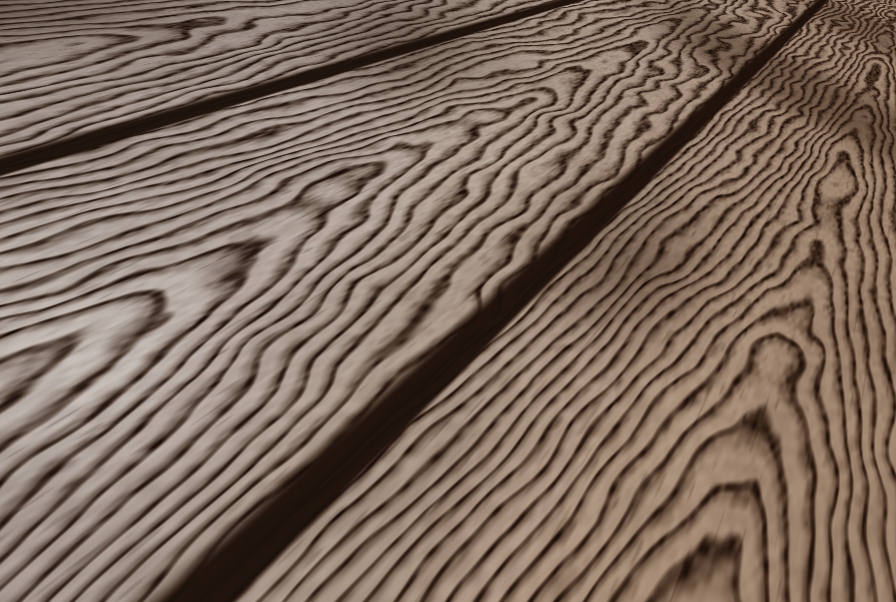
Reproduce this texture procedurally as a WebGL 1 fragment shader.

```glsl
precision highp float;
// Embossed wood-grain deck boards receding in perspective, split by dark gaps.
uniform vec2 u_resolution;

const vec2 VANISH = vec2(1.55, 1.175);   // where the gaps converge
const float HORIZON_TILT = 0.25;
const float GAP_ORIGIN = 0.823;
const float BOARD_WIDTH = 1.02;
const float GAP_HALF = 0.026;
const vec3 DARK_WOOD = vec3(0.10, 0.06, 0.04);
const vec3 PALE_WOOD = vec3(0.80, 0.75, 0.71);

float hash(vec2 p) {
  vec3 q = fract(vec3(p.xyx) * 0.1031);
  q += dot(q, q.yzx + 33.33);
  return fract((q.x + q.y) * q.z);
}

float noise(vec2 p) {
  vec2 i = floor(p), f = fract(p);
  f = f * f * (3.0 - 2.0 * f);
  return mix(mix(hash(i), hash(i + vec2(1.0, 0.0)), f.x),
             mix(hash(i + vec2(0.0, 1.0)), hash(i + vec2(1.0)), f.x), f.y);
}

float fbm(vec2 p) {
  float sum = 0.0, amp = 0.5;
  for (int i = 0; i < 4; i++) {
    sum += amp * noise(p);
    p = p * 2.03 + 17.1;
    amp *= 0.5;
  }
  return sum;
}

// Soft round spot of light or shade.
float spot(vec2 p, vec2 center, vec2 size) {
  vec2 d = (p - center) / size;
  return exp(-dot(d, d));
}

// Soft straight band through a point with the given slope.
float band(vec2 p, vec2 through, float slope, float halfWidth) {
  float d = abs(p.y - through.y - slope * (p.x - through.x));
  return 1.0 - smoothstep(halfWidth * 0.4, halfWidth * 1.5, d);
}

// Ring number: nested arches around the board axis, straighter at the edges.
float ringField(float across, float along, float seed, float density) {
  float arch = density * sqrt(across * across + 0.005);
  float edge = smoothstep(0.08, 0.5, abs(across));
  float climb = 5.0 * log2(along) * (1.0 - 0.6 * edge);
  vec2 q = vec2(across, along) + seed * vec2(7.3, 11.7);
  float warp = 3.0 * fbm(q * vec2(5.0, 2.6)) + 0.65 * noise(q * vec2(9.0, 13.0));
  return arch + climb + warp;
}

// Height of a raised ring: sharp inner rise, slow outer fall.
float ringRidge(float ring, float blur) {
  float t = fract(ring);
  float ridge = smoothstep(0.0, 0.16 + blur, t) * (1.0 - smoothstep(0.48, 0.97, t));
  return mix(ridge, 0.5, smoothstep(0.4, 1.1, blur));
}

// Thin dark crease at the foot of each ring.
float ringCrease(float ring, float blur) {
  float d = abs(fract(ring + 0.5) - 0.5);
  return (1.0 - smoothstep(0.03, 0.13 + blur, d)) * (1.0 - smoothstep(0.2, 0.8, blur));
}

// Tone of the embossed surface with stippled hollows and short pores.
float grainTone(float across, float along, float seed, float density, float pixel) {
  float ring = ringField(across, along, seed, density);
  float blur = density * pixel;
  float ridge = ringRidge(ring, blur);
  vec2 q = vec2(across, along) + seed * 3.7;
  float fade = 1.0 - smoothstep(0.006, 0.018, pixel);
  float stipple = (noise(q * vec2(130.0, 65.0)) - 0.5) * fade;
  float pores = smoothstep(0.76, 0.95, noise(q * vec2(110.0, 22.0) + 40.0)) * fade;
  float tone = mix(0.43, 0.80, ridge) - 0.24 * ringCrease(ring, blur);
  tone += stipple * mix(0.38, 0.10, ridge) - 0.12 * pores;
  return tone + 0.12 * (fbm(q * vec2(8.0, 4.0)) - 0.47);
}

// Brightness from window glare and blurred cast shadows.
float lighting(vec2 p) {
  float light = 0.97 + 0.20 * spot(p, vec2(0.08, 0.42), vec2(0.35, 0.22));
  light += 0.10 * spot(p, vec2(0.65, 0.68), vec2(0.3, 0.2));
  light -= 0.30 * spot(p, vec2(1.04, 0.56), vec2(0.13, 0.11));
  light -= 0.32 * spot(p, vec2(0.68, 0.93), vec2(0.14, 0.08));
  light -= 0.34 * spot(p, vec2(0.0, 1.0), vec2(0.35, 0.09));
  light -= 0.32 * band(p, vec2(1.26, 0.89), -0.52, 0.045) * smoothstep(1.0, 1.2, p.x);
  light -= 0.25 * band(p, vec2(1.42, 0.96), -0.45, 0.025) * smoothstep(1.3, 1.4, p.x);
  return light - 0.10 * smoothstep(0.9, 1.5, p.x);
}

void main() {
  vec2 p = gl_FragCoord.xy / u_resolution.y;

  // Project onto the deck: across counts boards, along runs into the distance.
  vec2 d = VANISH - p;
  float depth = d.y + HORIZON_TILT * d.x;
  float along = 1.0 / depth;
  float boards = (d.x * along - GAP_ORIGIN) / BOARD_WIDTH;
  float board = floor(boards);
  float pixel = along / u_resolution.y;

  // The near right board has the finest grain.
  float density = board < 0.0 ? 36.0 : 28.0;
  float tone = grainTone(boards - board - 0.49, along, board + 3.0, density, pixel);
  tone *= lighting(p);

  // Dark gap with one visible side wall and rounded edges.
  float fromGap = boards - floor(boards + 0.5);
  float wall = fromGap > 0.0 ? 0.028 : 0.008;
  float surface = smoothstep(GAP_HALF - pixel, GAP_HALF + wall + pixel, abs(fromGap));
  tone *= mix(0.04, 1.0, surface);

  // Warm the right board and cool the glare at the upper left.
  vec3 color = mix(DARK_WOOD, PALE_WOOD, pow(vec3(clamp(tone, 0.0, 1.0)), vec3(0.95, 1.05, 1.15)));
  float warmth = smoothstep(-0.1, 1.3, p.x - 0.5 * p.y);
  color *= mix(vec3(0.98, 1.0, 1.03), vec3(1.04, 0.97, 0.89), warmth);
  gl_FragColor = vec4(color, 1.0);
}
```
